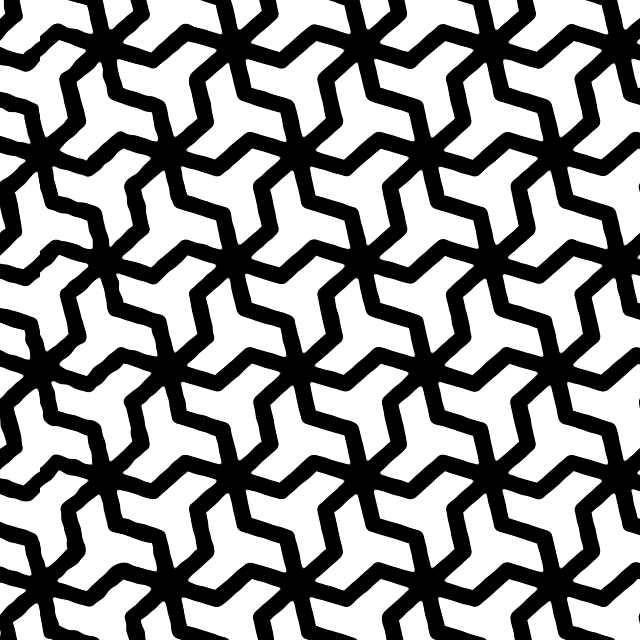
Write a WebGL 2 fragment shader that draws this pattern.

```glsl
#version 300 es
precision highp float;
// Black lattice of six-armed pinwheel hubs whose bent bands enclose white three-pointed tiles.

uniform vec2 u_resolution;
out vec4 fragColor;

const vec3 INK = vec3(0.0);
const vec3 PAPER = vec3(1.0);

const vec2 HUB_ORIGIN = vec2(0.3651, 0.5911);  // one hub, in canvas units
const vec2 HUB_PITCH = vec2(0.2010, 0.1682);   // column and row spacing
const float ROW_HEIGHT = 0.86603;              // row spacing of a unit triangular lattice
const vec2 ELBOW = vec2(0.372, -0.116);        // first bend of a band, in lattice units
const float HALF_WIDTH = 0.063;
const float TIP_ROUNDING = 0.03;
const float SLIP_EDGE = 0.0625;                // strip at the left sits slightly lower
const vec2 SLIP = vec2(-0.002, 0.004);

float hash(vec2 cell) {
    vec3 q = fract(vec3(cell.xyx) * 0.1031);
    q += dot(q, q.yzx + 33.33);
    return fract((q.x + q.y) * q.z);
}

float valueNoise(vec2 p) {
    vec2 cell = floor(p);
    vec2 f = fract(p);
    f = f * f * (3.0 - 2.0 * f);
    float low = mix(hash(cell), hash(cell + vec2(1.0, 0.0)), f.x);
    float high = mix(hash(cell + vec2(0.0, 1.0)), hash(cell + 1.0), f.x);
    return mix(low, high, f.y);
}

float segmentDistance(vec2 p, vec2 a, vec2 b) {
    vec2 ab = b - a;
    float t = clamp(dot(p - a, ab) / dot(ab, ab), 0.0, 1.0);
    return length(p - a - ab * t);
}

float smoothMin(float a, float b, float k) {
    float h = max(k - abs(a - b), 0.0) / k;
    return min(a, b) - 0.25 * h * h * k;
}

// Offset from the nearest hub of a unit triangular lattice.
vec2 nearestHub(vec2 p, float rowHeight) {
    vec2 period = vec2(1.0, 2.0 * rowHeight);
    vec2 a = mod(p + 0.5 * period, period) - 0.5 * period;
    vec2 b = mod(p, period) - 0.5 * period;
    return dot(a, a) < dot(b, b) ? a : b;
}

// Distance to the centre lines of the six bent arms around a hub.
float pinwheelDistance(vec2 p, vec2 elbow, float rounding) {
    const mat2 SIXTH_TURN = mat2(0.5, 0.86603, -0.86603, 0.5);
    vec2 farElbow = vec2(1.0, 0.0) - elbow;
    float d = 10.0;
    for (int i = 0; i < 6; i++) {
        float arm = min(segmentDistance(p, vec2(0.0), elbow),
                        segmentDistance(p, elbow, farElbow));
        d = smoothMin(d, arm, rounding);
        p = SIXTH_TURN * p;
    }
    return d;
}

void main() {
    float canvas = min(u_resolution.x, u_resolution.y);
    vec2 uv = gl_FragCoord.xy / canvas;

    // Lattice position, with the slipped strip on the left.
    vec2 slipped = uv + SLIP * (1.0 - step(SLIP_EDGE, uv.x));
    vec2 scale = vec2(HUB_PITCH.x, HUB_PITCH.y / ROW_HEIGHT);
    vec2 p = nearestHub((slipped - HUB_ORIGIN) / scale, ROW_HEIGHT);

    // Hand-cut edges, rougher toward the left.
    float roughness = mix(0.018, 0.006, smoothstep(0.1, 0.42, uv.x));
    float wobble = (valueNoise(uv * 75.0) - 0.5) * roughness;
    float d = pinwheelDistance(p, ELBOW, TIP_ROUNDING) - HALF_WIDTH + wobble;

    // Edge softened over about one pixel.
    float pixel = 1.0 / (canvas * scale.x);
    float paper = smoothstep(-0.6 * pixel, 0.6 * pixel, d);
    fragColor = vec4(mix(INK, PAPER, paper), 1.0);
}
```
